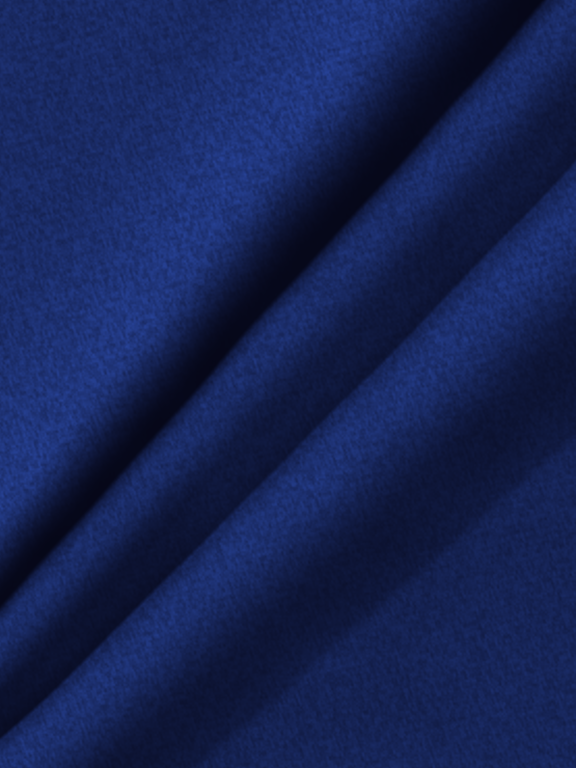
Write a Shadertoy shader that draws this texture.

```glsl
// Draws blue knitted cloth lying in soft diagonal folds, with deep shaded creases.

float hash(vec2 p) {
    vec3 q = fract(p.xyx * vec3(0.1031, 0.1030, 0.0973));
    q += dot(q, q.yzx + 33.33);
    return fract((q.x + q.y) * q.z);
}

float noise(vec2 p) {
    vec2 cell = floor(p), f = fract(p);
    f = f * f * (3.0 - 2.0 * f);
    return mix(mix(hash(cell), hash(cell + vec2(1, 0)), f.x),
               mix(hash(cell + vec2(0, 1)), hash(cell + vec2(1, 1)), f.x), f.y);
}

// Broad upper fold: black crease, long rise to the crest, gentle fall beyond it.
float upperFold(float height, float crestHeight) {
    float rise = smoothstep(0.08, 0.95, height / crestHeight);
    float fall = smoothstep(0.0, 0.32, height - crestHeight);
    return mix(0.03, 0.96, rise) - 0.25 * fall;
}

// Narrow roll: t runs from its upper edge (0) to the next fold (1).
float middleFold(float t, float x) {
    float lit = mix(0.40, 0.76, smoothstep(0.0, 0.16, t));
    float shadow = mix(0.20, 0.34, smoothstep(0.0, 0.4, x));
    float shade = mix(lit, shadow, smoothstep(0.24, 0.68, t));
    return shade - 0.07 * smoothstep(0.8, 1.0, t);
}

// Front roll: bright shoulder turning into the shadow it casts.
float lowerFold(float t) {
    float lit = mix(0.58, 0.84, smoothstep(0.0, 0.14, t));
    float shade = mix(lit, 0.29, smoothstep(0.20, 0.68, t));
    return shade + 0.08 * smoothstep(0.75, 1.0, t);
}

// Fine slanted stitches crossed by faint uneven rows.
float knit(vec2 p) {
    vec2 slant = vec2(p.x + 0.35 * p.y, p.y - 0.25 * p.x);
    float stitches = noise(slant * vec2(290.0, 150.0)) - 0.5;
    float grain = noise(p * 370.0 + 19.0) - 0.5;
    float wobble = 2.5 * noise(p * 40.0);
    float rows = sin(slant.y * 620.0 + wobble) * (0.3 + noise(p * 70.0));
    return 0.24 * stitches + 0.15 * grain + 0.025 * rows;
}

void mainImage(out vec4 fragColor, in vec2 fragCoord) {
    vec2 p = fragCoord / iResolution.xy * vec2(0.75, 1.0);

    // Slight waver keeps the fold edges from looking ruled.
    float y = p.y + 0.008 * (noise(p * 9.0) - 0.5);
    float crease = 0.21 + 1.11 * p.x;
    float roll = 0.036 + p.x * (0.96 + 0.06 * p.x);
    float hem = -0.225 + 0.88 * p.x;

    // Light on each fold, joined across its edge.
    float upper = upperFold(max(y - crease, 0.0), 0.135 + 0.22 * p.x);
    float middle = middleFold(clamp((crease - y) / (crease - roll), 0.0, 1.0), p.x);
    float lower = lowerFold(clamp((roll - y) / (roll - hem), 0.0, 1.0));
    float flatCloth = 0.56 + 0.06 * smoothstep(0.0, 0.4, hem - y);
    float shade = mix(flatCloth, lower, smoothstep(-0.016, 0.012, y - hem));
    shade = mix(shade, middle, smoothstep(-0.005, 0.004, y - roll));
    shade = mix(shade, upper, smoothstep(-0.008, 0.005, y - crease));

    // Soft mottling, then the weave.
    shade += 0.05 * (noise(p * 14.0 + 5.0) - 0.5);
    shade *= 1.0 + knit(p) * 1.3;

    vec3 color = mix(vec3(0.02, 0.025, 0.09), vec3(0.13, 0.22, 0.51), clamp(shade, 0.0, 1.2));
    fragColor = vec4(color, 1.0);
}
```
